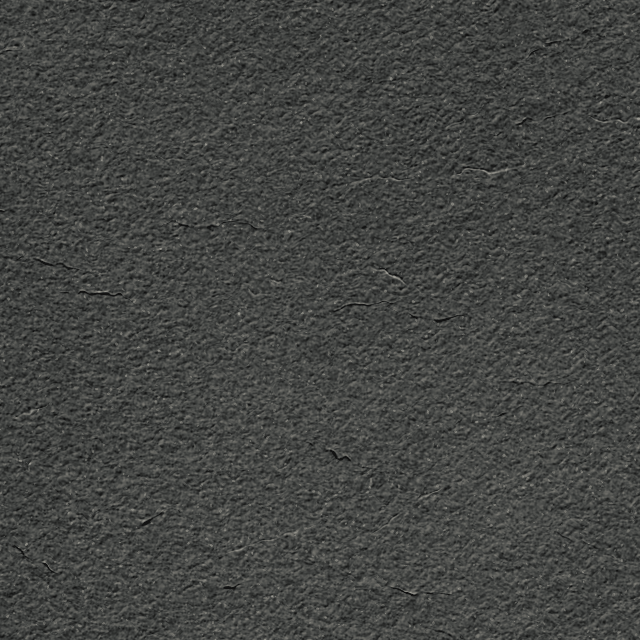
Give the GLSL for this texture, as a Shadertoy shader.

```glsl
// Dark grey rough slate: crisp lit grain, pale mineral specks and thin broken cracks.

float hash(vec2 p) {
    return fract(sin(dot(p, vec2(127.1, 311.7))) * 43758.5453);
}

float noise(vec2 p) {
    vec2 cell = floor(p), f = fract(p);
    f = f * f * (3.0 - 2.0 * f);
    float low = mix(hash(cell), hash(cell + vec2(1, 0)), f.x);
    float high = mix(hash(cell + vec2(0, 1)), hash(cell + vec2(1, 1)), f.x);
    return mix(low, high, f.y);
}

vec2 rotate(vec2 p, float angle) {
    float c = cos(angle), s = sin(angle);
    return vec2(c * p.x - s * p.y, s * p.x + c * p.y);
}

// Stone surface: soft lumps, sharp creases and two octaves of grain
float height(vec2 p) {
    float lumps = mix(1.0, 0.55, smoothstep(0.0, 0.5, p.y));
    p.x *= 0.88;
    float creases = abs(2.0 * noise(rotate(p, -0.6) * 95.0 + 17.0) - 1.0);
    return lumps * noise(rotate(p, 0.3) * 48.0)
         + 0.6 * creases
         + 0.75 * noise(rotate(p, 0.8) * 205.0 + 41.0)
         + 0.3 * noise(rotate(p, -0.25) * 380.0 + 73.0);
}

// Small scattered mineral grains, at most one per cell
float specks(vec2 p) {
    vec2 q = rotate(p, 0.4) * 120.0;
    vec2 cell = floor(q);
    vec2 center = 0.35 + 0.3 * vec2(hash(cell + 3.1), hash(cell + 8.7));
    vec2 d = rotate(fract(q) - center, 6.28 * hash(cell + 5.3));
    float radius = mix(0.14, 0.34, hash(cell + 1.9));
    float dist = length(d * vec2(1.0, 1.4));
    float grain = 1.0 - smoothstep(radius - 0.08, radius + 0.08, dist);
    return grain * step(0.82, hash(cell)) * mix(0.3, 1.0, hash(cell + 6.2));
}

// Short, nearly level cracks: a dark gap with a lit lip beside it
float cracks(vec2 p) {
    vec2 bend = vec2(noise(p * 22.0), noise(p * 22.0 + 50.0)) - 0.5;
    vec2 jag = vec2(noise(p * 85.0), noise(p * 85.0 + 90.0)) - 0.5;
    vec2 q = (p + 0.02 * bend + 0.008 * jag) * 7.5;
    float shade = 0.0;
    for (int y = -1; y <= 1; y++)
    for (int x = -1; x <= 1; x++) {
        vec2 cell = floor(q) + vec2(x, y);
        vec2 center = cell + vec2(hash(cell + 2.3), hash(cell + 7.1));
        float angle = 1.0 * (hash(cell + 4.9) - 0.5);
        vec2 d = rotate(q - center, angle);
        float reach = mix(0.25, 0.85, hash(cell + 9.4));
        float along = 1.0 - smoothstep(0.2 * reach, reach, abs(d.x));
        float width = 0.008 * (0.5 + along);
        float gap = exp(-pow(d.y / width, 2.0));
        float lip = exp(-pow((d.y - 2.0 * width) / width, 2.0));
        float depth = along * smoothstep(0.2, 0.9, hash(cell + 11.0));
        shade += depth * mix(0.1 * lip - 0.2 * gap, 0.14 * gap - 0.08 * lip,
                             step(0.55, hash(cell + 13.0)));
    }
    return shade * 2.0 * smoothstep(0.15, 0.85, noise(p * 70.0 + 30.0));
}

void mainImage(out vec4 fragColor, in vec2 fragCoord) {
    vec2 p = fragCoord / iResolution.y;

    // Irregular surface, lit from above
    vec2 warp = vec2(noise(p * 55.0 + 7.0), noise(p * 55.0 + 60.0)) - 0.5;
    vec2 stone = p + 0.006 * warp;
    float relief = height(stone) - height(stone + vec2(-0.0007, 0.002));

    // Broad tone: paler at the bottom middle, with faint patches
    float tone = 0.257 + 0.02 * (noise(p * 5.0) - 0.5);
    tone += 0.015 * (noise(p * 24.0 + 12.0) - 0.5);
    tone += 0.025 * exp(-5.0 * dot(p - vec2(0.6, 0.1), p - vec2(0.6, 0.1)));

    // Grain and details
    float grain = noise(rotate(p, 0.7) * 310.0) - 0.5;
    float value = tone + 0.3 * relief + 0.15 * grain + cracks(p);
    value += 0.17 * specks(stone);
    value = clamp(value, 0.07, 0.6);

    // Greenish grey, warmer in the highlights
    vec3 tint = mix(vec3(0.985, 1.015, 0.99), vec3(1.01, 1.005, 0.955),
                    smoothstep(0.22, 0.45, value));
    fragColor = vec4(value * tint, 1.0);
}
```
